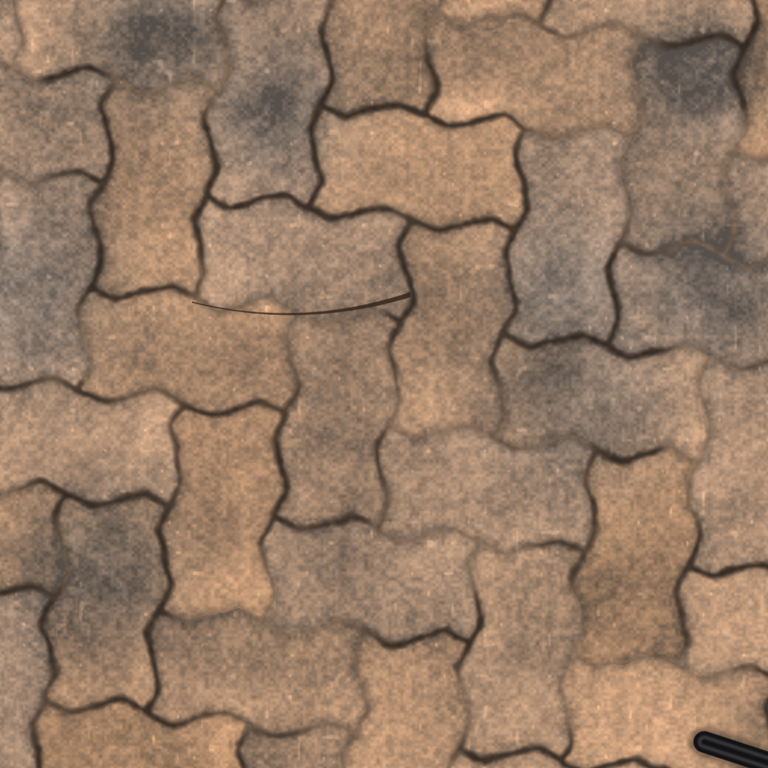
A Shadertoy shader for this texture:

```glsl
// Worn interlocking clay pavers in a tilted herringbone bond.
// A zigzag warp of a square grid shapes the 2x1 blocks; the diagonal index of
// each grid cell tells which block it belongs to. Noise adds grain and wear.

const float CELL = 0.1355;               // block width, 7.4 across the canvas
const float TILT = 0.113;                // rotation of the bond, radians
const vec2 BOND_ORIGIN = vec2(0.418, 0.135);
const float ZIGZAG = 0.082;              // edge amplitude, in cells
const float CORNER = 0.07;               // corner radius, in cells
const float JOINT = 0.024;               // half joint width, in cells
const float BEVEL = 0.13;                // width of the worn rim, in cells
const float GRAIN = 0.52;                // strength of the sandy surface
const float BLOCK_VARIATION = 0.20;

const vec3 CLAY_DARK = vec3(0.35, 0.315, 0.29);
const vec3 CLAY_LIGHT = vec3(0.89, 0.725, 0.595);
const vec3 BROWN_TINT = vec3(1.0, 0.94, 0.86);
const vec3 SAND = vec3(0.50, 0.405, 0.325);
const vec3 GAP = vec3(0.21, 0.17, 0.14);
const vec3 TWIG = vec3(0.20, 0.14, 0.10);
const vec3 STICK = vec3(0.07, 0.07, 0.08);

// Grey weathered patches: centre (from the top left) and radius
const int STAINS = 8;
const vec3 STAIN[STAINS] = vec3[STAINS](
    vec3(0.21, 0.04, 0.10), vec3(0.77, 0.51, 0.12), vec3(0.74, 0.38, 0.09),
    vec3(0.92, 0.37, 0.10), vec3(0.36, 0.15, 0.09), vec3(0.02, 0.38, 0.11),
    vec3(0.91, 0.10, 0.08), vec3(0.13, 0.74, 0.09));

float hash(vec2 p) {
    return fract(sin(dot(p, vec2(127.1, 311.7))) * 43758.5453);
}

float noise(vec2 p) {
    vec2 i = floor(p), f = fract(p);
    f = f * f * (3.0 - 2.0 * f);
    return mix(mix(hash(i), hash(i + vec2(1, 0)), f.x),
               mix(hash(i + vec2(0, 1)), hash(i + vec2(1, 1)), f.x), f.y);
}

float fbm(vec2 p) {
    float sum = 0.0, amp = 0.53;
    for (int i = 0; i < 4; i++) {
        sum += amp * noise(p);
        p = mat2(1.6, 1.2, -1.2, 1.6) * p + 7.3;
        amp *= 0.5;
    }
    return sum;
}

// Triangle wave of period one with slightly rounded peaks
vec2 zigzag(vec2 x) {
    return asin(0.96 * sin(6.28319 * x)) / 1.287;
}

// Distance inward from the block edge; also gives the block's own index
float paver(vec2 g, out vec2 id) {
    vec2 q = g + ZIGZAG * vec2(1, -1) * zigzag(g.yx);
    vec2 cell = floor(q);
    float part = mod(cell.x + cell.y, 4.0);
    bool lying = part < 1.5;
    vec2 offset = lying ? vec2(part, 0) : vec2(0, part - 2.0);
    vec2 halfSize = lying ? vec2(1.0, 0.5) : vec2(0.5, 1.0);
    id = cell - offset;
    vec2 e = abs(q - id - halfSize) - halfSize + CORNER;
    return CORNER - length(max(e, 0.0)) - min(max(e.x, e.y), 0.0);
}

float segment(vec2 p, vec2 a, vec2 b) {
    vec2 ab = b - a;
    return length(p - a - ab * clamp(dot(p - a, ab) / dot(ab, ab), 0.0, 1.0));
}

void mainImage(out vec4 fragColor, in vec2 fragCoord) {
    vec2 p = fragCoord / iResolution.xy;
    p.y = 1.0 - p.y;
    float px = 1.0 / iResolution.y;

    // Tilted grid, with slightly crumbled edges
    float c = cos(TILT), s = sin(TILT);
    vec2 d = p - BOND_ORIGIN;
    vec2 g = vec2(c * d.x + s * d.y, c * d.y - s * d.x) / CELL;
    g += 0.05 * (vec2(noise(p * 38.0), noise(p * 38.0 + 51.0)) - 0.5);
    vec2 id;
    float inside = paver(g, id) + 0.02 * (noise(p * 120.0) - 0.5);

    // Block tone: own shade, broad wear, stains, sandy grain
    float tone = 0.60 + BLOCK_VARIATION * (hash(id + 3.7) - 0.5);
    tone += 0.75 * (fbm(p * 9.0 + id * 0.37) - 0.5);
    float stain = 0.0;
    for (int i = 0; i < STAINS; i++) {
        vec2 r = (p - STAIN[i].xy) / STAIN[i].z;
        stain = max(stain, exp(-dot(r, r)));
    }
    tone -= 0.36 * stain * (0.6 + 0.8 * noise(p * 22.0));
    tone += GRAIN * (0.55 * noise(p * 130.0) + 0.45 * noise(p * 260.0 + 9.0) - 0.5);
    tone += 0.28 * smoothstep(0.86, 1.0, noise(p * vec2(95.0, 75.0) + 31.0));
    tone -= 0.22 * (1.0 - smoothstep(0.0, BEVEL, inside));
    vec3 color = mix(CLAY_DARK, CLAY_LIGHT, clamp(tone, 0.0, 1.1));
    color *= mix(vec3(1), BROWN_TINT, hash(id + 19.1));
    color = mix(color, vec3(dot(color, vec3(0.33))), 0.35 * stain);

    // Joints: open and dark in places, filled with sand in others
    float open = smoothstep(0.28, 0.72, noise(p * 11.0 + 4.0));
    float width = JOINT * mix(0.8, 1.3, open);
    float blur = 0.022 + px / CELL;
    float joint = 1.0 - smoothstep(width - blur, width + blur, inside);
    vec3 filling = mix(SAND, GAP, open) * (0.85 + 0.3 * noise(p * 150.0));
    color = mix(color, filling, joint * mix(0.7, 0.92, open));

    // Debris: a bent twig and a dark stick end
    float along = clamp((p.x - 0.25) / 0.285, 0.0, 1.0);
    float bend = abs(p.y - 0.409 + 1.0 * pow(p.x - 0.375, 2.0));
    float thick = mix(0.0008, 0.0034, along * along);
    float twig = 1.0 - smoothstep(thick - px, thick + px, bend);
    twig *= step(0.25, p.x) * (1.0 - smoothstep(0.533, 0.536, p.x));
    color = mix(color, TWIG, 0.85 * twig);
    float stick = segment(p, vec2(0.917, 0.966), vec2(1.03, 1.003)) - 0.014;
    color = mix(color, GAP, 0.45 * (1.0 - smoothstep(0.0, 0.012, stick)));
    float sheen = 0.14 * smoothstep(0.005, 0.0, abs(stick + 0.008));
    color = mix(color, STICK + sheen, 1.0 - smoothstep(-px, px, stick));

    fragColor = vec4(color, 1.0);
}
```
